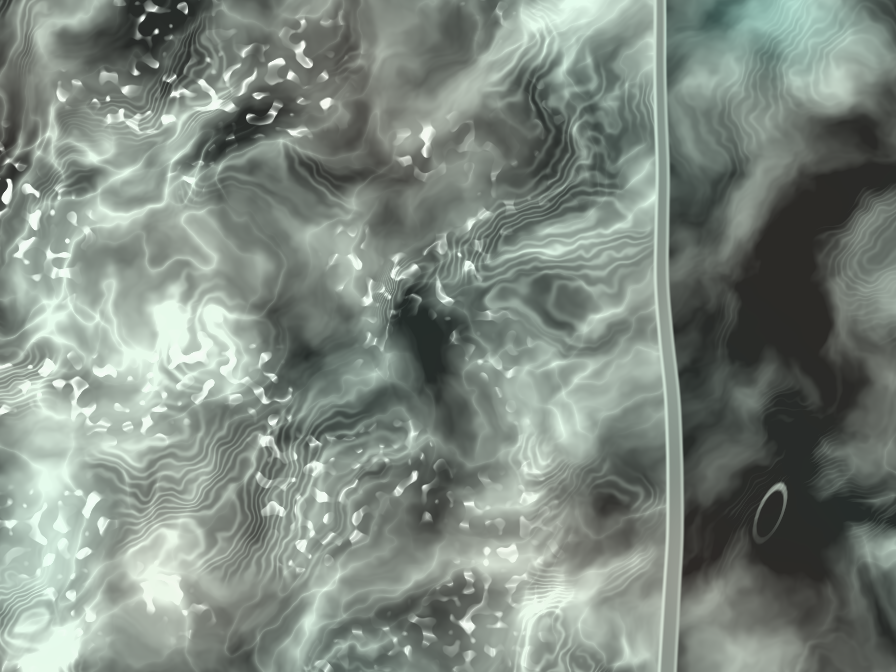
This texture is drawn by a WebGL 1 fragment shader. Its source:

```glsl
precision highp float;
// Crumpled translucent film: cloudy grey-green tones under pale creases and glints.
// Warped gradient noise gives the clouds, its zero contours the creases, and its
// sine bands the fine echo lines; a raised seam and a small loop lie on the right.
uniform vec2 u_resolution;

#define BASE_TONE 0.445
#define CLOUD_CONTRAST 0.85
#define WARP 0.16
#define FLOW_ANGLE 0.92
#define CREASE_GAIN 0.27
#define ECHO_GAIN 0.17
#define ECHO_DENSITY 105.0
#define GLINT_GAIN 0.75
#define FILM_TINT vec3(0.925, 1.0, 0.94)
#define TEAL vec3(-0.07, 0.04, 0.04)

float hash(vec2 p) {
  return fract(sin(dot(p, vec2(127.1, 311.7))) * 43758.5453);
}

vec2 slope(vec2 cell) {
  float a = 6.2832 * hash(cell);
  return vec2(cos(a), sin(a)) * 1.3;
}

// Gradient noise centred on zero
float noise(vec2 p) {
  vec2 i = floor(p), f = fract(p);
  vec2 u = f * f * f * (f * (f * 6.0 - 15.0) + 10.0);
  vec2 e = vec2(1.0, 0.0);
  float low = mix(dot(slope(i), f), dot(slope(i + e), f - e), u.x);
  float high = mix(dot(slope(i + e.yx), f - e.yx), dot(slope(i + 1.0), f - 1.0), u.x);
  return mix(low, high, u.y);
}

float fbm(vec2 p) {
  float sum = 0.0, amp = 0.5;
  for (int i = 0; i < 5; i++) {
    sum += amp * noise(p);
    p = mat2(1.6, 1.2, -1.2, 1.6) * p + 3.7;
    amp *= 0.48;
  }
  return sum;
}

vec2 turn(vec2 p, float a) {
  return vec2(cos(a) * p.x + sin(a) * p.y, cos(a) * p.y - sin(a) * p.x);
}

float glow(vec2 p, vec2 center, vec2 radius) {
  vec2 d = (p - center) / radius;
  return exp(-dot(d, d));
}

// Thin line along the zero contour of the noise
float strand(vec2 p, float sharpness) {
  return exp(-sharpness * abs(noise(p)));
}

// Broad light and shade of the sheet
float shading(vec2 p) {
  float t = 0.27 * glow(p, vec2(0.12, 0.0), vec2(0.3, 0.27));
  t += 0.22 * glow(p, vec2(0.8, 0.09), vec2(0.12, 0.13));
  t += 0.20 * glow(p, vec2(0.85, 0.94), vec2(0.11, 0.1));
  t += 0.10 * glow(p, vec2(0.25, 0.55), vec2(0.3, 0.2));
  t += 0.15 * glow(p, vec2(1.08, 0.03), vec2(0.08, 0.2));
  t -= 0.20 * glow(p, vec2(1.17, 0.42), vec2(0.1, 0.2));
  t -= 0.16 * glow(p, vec2(0.42, 0.18), vec2(0.07, 0.18));
  t -= 0.13 * glow(p, vec2(0.58, 0.55), vec2(0.12, 0.18));
  t -= 0.14 * glow(p, vec2(0.3, 0.98), vec2(0.18, 0.12));
  return t;
}

void main() {
  vec2 p = gl_FragCoord.xy / u_resolution.y;
  float px = 1.0 / u_resolution.y;
  float seamX = 0.982 + 0.018 * glow(p, vec2(p.x, 0.27), vec2(1.0, 0.2))
              + 0.008 * (1.0 - p.y) + 0.004 * noise(vec2(p.y * 6.0, 2.0));
  float d = p.x - seamX;
  float right = smoothstep(-px, px, d);
  float left = 1.0 - right;

  // Clouds
  vec2 warp = vec2(fbm(p * 3.5), fbm(p * 3.5 + 17.3));
  vec2 w = p + WARP * warp;
  vec2 q = turn(w, FLOW_ANGLE);
  float clouds = fbm(q * vec2(4.0, 6.0) + 5.0);
  float tone = BASE_TONE + CLOUD_CONTRAST * clouds + shading(p + 0.1 * warp);
  tone += 0.12 * noise(w * 15.0) - 0.09 * right;

  // Creases along the flow, dense at the upper left
  float dense = 0.65 + 0.7 * glow(p, vec2(0.08, 0.74), vec2(0.25, 0.3));
  float creases = 0.0, freq = 4.0;
  for (int i = 0; i < 4; i++) {
    float patchy = smoothstep(-0.25, 0.4, noise(w * 5.0 + freq));
    creases += patchy * strand(q * vec2(0.55, 1.0) * freq + freq, 150.0 / (freq + 3.0));
    freq *= 1.65;
  }
  float rightEdge = smoothstep(1.17, 1.29, p.x) * smoothstep(0.75, 0.3, p.y);
  tone += CREASE_GAIN * creases * (left * dense + 0.5 * rightEdge);

  // Streaks that run up to the seam
  vec2 s = turn(p + 0.07 * warp, 0.55);
  float streaks = strand(s * vec2(5.0, 17.0), 9.0) * smoothstep(-0.1, 0.35, noise(w * 9.0));
  tone += 0.28 * streaks * left * smoothstep(0.66, 0.8, p.x) * smoothstep(0.3, 0.45, p.y);

  // Echo lines in patches
  float ripple = 0.5 + 0.5 * sin(ECHO_DENSITY * noise(q * vec2(3.0, 5.0) + 8.0));
  float echoMask = smoothstep(0.0, 0.35, noise(w * 5.5 + 31.0));
  tone += ECHO_GAIN * (ripple * ripple - 0.2) * echoMask * (0.4 + 0.6 * left);

  // Glints: broken pieces of fine contours
  float broken = smoothstep(0.08, 0.3, noise(p * 48.0 + 4.0));
  float cluster = smoothstep(-0.1, 0.3, noise(w * 6.0 + 12.0)) * dense;
  float glint = strand(w * 15.0 + 40.0, 11.0) + strand(q * vec2(13.0, 25.0), 9.0);
  glint *= broken * cluster * left * smoothstep(0.92, 0.6, p.x);
  tone += GLINT_GAIN * glint;

  // Small loop
  vec2 loopPos = turn(p - vec2(1.146, 0.236), -0.4) / vec2(0.017, 0.043);
  float rim = abs(length(loopPos) - 1.0) * 0.02;
  tone += 0.5 * smoothstep(0.003 + px, 0.001, rim) * (0.65 + 0.35 * loopPos.y);

  // Seam: shadow, pale band and lit edges
  float halfWidth = mix(0.012, 0.007, p.y);
  float edge = 0.0015 + px;
  tone -= 0.12 * right * exp(-d * 25.0);
  tone += 0.15 * left * exp(d * 45.0);
  float band = smoothstep(halfWidth + px, halfWidth - px, abs(d));
  tone = mix(tone, 0.60 + 0.06 * noise(p * vec2(20.0, 5.0)), band);
  tone = mix(tone, 0.88, smoothstep(edge + px, 0.0, abs(d + halfWidth)));
  tone = mix(tone, 0.76, smoothstep(edge + px, 0.0, abs(d - halfWidth)));

  // Tint, with a teal reflection at the upper right
  float reflection = glow(p + 0.12 * warp, vec2(1.13, 1.0), vec2(0.13, 0.1)) * right * (1.0 - band);
  tone += 0.42 * reflection;
  tone = clamp(tone, 0.17, 0.98);
  vec3 color = tone * mix(FILM_TINT, vec3(0.98, 1.0, 0.98), clamp(glint, 0.0, 1.0));
  color += TEAL * (reflection + 0.35 * noise(w * 3.0 + 9.0));
  gl_FragColor = vec4(clamp(color, 0.0, 1.0), 1.0);
}
```
